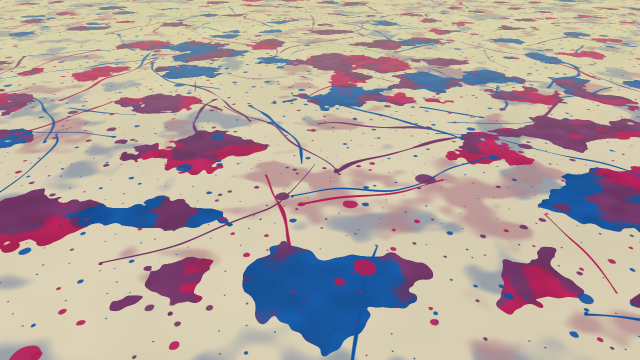
Give the GLSL for this texture, as a Shadertoy shader.

```glsl
// Blue, crimson and plum paint splattered over a cream sheet seen in perspective.

const vec3 BLUE = vec3(0.07, 0.33, 0.63);
const vec3 CRIMSON = vec3(0.71, 0.12, 0.34);
const vec3 PLUM = vec3(0.44, 0.20, 0.40);

vec3 hash3(vec2 p) {
    vec3 k = vec3(dot(p, vec2(127.1, 311.7)), dot(p, vec2(269.5, 183.3)), dot(p, vec2(419.2, 371.9)));
    return fract(sin(k) * 43758.5453);
}

float noise(vec2 p) {
    vec2 i = floor(p), f = fract(p);
    f = f * f * (3.0 - 2.0 * f);
    return mix(mix(hash3(i).x, hash3(i + vec2(1, 0)).x, f.x),
               mix(hash3(i + vec2(0, 1)).x, hash3(i + vec2(1, 1)).x, f.x), f.y);
}

float fbm(vec2 p) {
    return 0.55 * noise(p) + 0.28 * noise(p * 2.1 + 7.3) + 0.17 * noise(p * 4.7 + 3.1);
}

float cover(float d, float w) {
    return clamp(0.5 - d / w, 0.0, 1.0);
}

vec3 pigment(float t) {
    return t < 0.42 ? BLUE : t < 0.68 ? CRIMSON : PLUM;
}

// Large ragged pools with a second colour bleeding through
vec3 blots(vec3 col, vec2 p, float w) {
    float rag = 0.4 * (fbm(p * 7.0) - 0.5);
    float bleed = fbm(p * 5.0 + 31.0);
    vec2 cell = floor(p / 0.5);
    for (int j = -1; j <= 1; j++)
    for (int i = -1; i <= 1; i++) {
        vec2 id = cell + vec2(i, j);
        vec3 h = hash3(id), g = hash3(id + 57.0);
        if (g.x > 0.8) continue;
        vec2 q = p - (id + 0.15 + 0.7 * h.xy) * 0.5;
        float r = mix(0.09, 0.23, g.y) * (1.0 - 0.5 * smoothstep(4.0, 6.0, id.y * 0.5));
        float d = length(q * vec2(0.9, 1.2)) - r + rag;
        vec3 second = h.z < 0.42 ? PLUM : h.z < 0.68 ? PLUM * 0.95 : CRIMSON;
        vec3 paint = mix(pigment(h.z), second, smoothstep(0.52, 0.6, bleed + 0.12 * (g.z - 0.5)));
        paint *= 0.9 + 0.2 * noise(p * 16.0);
        col = mix(col, paint, cover(d, w) * 0.97);
    }
    return col;
}

// Thin bent threads, swelling along their length and beaded at one end
vec3 threads(vec3 col, vec2 p, float w, float seed) {
    float swell = 0.4 + 1.2 * noise(p * 11.0 + seed);
    p += 0.12 * (vec2(noise(p * 4.0 + seed), noise(p * 4.0 + seed + 19.0)) - 0.5);
    vec2 cell = floor(p / 0.6);
    for (int j = -1; j <= 1; j++)
    for (int i = -1; i <= 1; i++) {
        vec2 id = cell + vec2(i, j);
        vec3 h = hash3(id + seed), g = hash3(id + seed + 83.0);
        float a = 6.2832 * h.z, len = mix(0.18, 0.48, g.x);
        vec2 q = mat2(cos(a), sin(a), -sin(a), cos(a)) * (p - (id + h.xy) * 0.6);
        q.y += (g.y - 0.5) * 1.6 * (q.x * q.x - 0.06);
        float thick = mix(0.003, 0.011, g.z * g.z) * swell;
        float d = length(vec2(max(abs(q.x) - len, 0.0), q.y)) - thick;
        float bead = length(q - vec2(len, (g.y - 0.5) * 0.02)) - thick * 1.9;
        float strength = min(1.0, 2.2 * thick / w);
        col = mix(col, pigment(fract(g.x * 7.0 + h.x)), cover(min(d, bead), w) * strength);
    }
    return col;
}

// Round drops, mostly tiny
vec3 drops(vec3 col, vec2 p, float w, float size) {
    vec2 cell = floor(p / size);
    for (int j = -1; j <= 1; j++)
    for (int i = -1; i <= 1; i++) {
        vec2 id = cell + vec2(i, j);
        vec3 h = hash3(id + size * 91.0), g = hash3(id + 23.0 + size);
        float r = size * (0.025 + 0.13 * pow(g.x, 4.0));
        vec2 q = p - (id + h.xy) * size;
        float d = length(q) - r * (0.85 + 0.3 * noise(q / r + id));
        col = mix(col, pigment(h.z), cover(d, w) * min(1.0, 2.0 * r / w) * 0.9);
    }
    return col;
}

vec3 sheet(vec2 uv) {
    // Ground plane with its horizon above the canvas
    float z = 1.0 / (1.2 - uv.y);
    vec2 p = vec2((uv.x - 0.89) * z, 1.4 * z) + vec2(3.7, 0.4);
    float w = 0.8 * z * sqrt(1.4 * z) / iResolution.y;

    // Cream paper with faint mottling and diluted washes
    vec3 cream = mix(vec3(0.85, 0.81, 0.70), vec3(0.85, 0.83, 0.66), smoothstep(0.5, 1.0, uv.y));
    cream *= 0.97 + 0.06 * fbm(p * 3.0);
    vec3 col = mix(cream, vec3(0.52, 0.57, 0.65), 0.75 * smoothstep(0.61, 0.72, fbm(p * 3.3 + 11.0)));
    col = mix(col, vec3(0.70, 0.52, 0.55), 0.7 * smoothstep(0.63, 0.74, fbm(p * 3.7 + 47.0)));

    col = threads(col, p, w, 5.0);
    col = blots(col, p, w);
    col = threads(col, p, w, 41.0);
    col = drops(col, p, w, 0.085);
    col = drops(col, p, w, 0.27);

    // Pale glare toward the far edge
    return mix(col, cream, 0.4 * smoothstep(0.45, 1.0, uv.y));
}

void mainImage(out vec4 fragColor, in vec2 fragCoord) {
    vec3 sum = vec3(0);
    for (int s = 0; s < 4; s++) {
        vec2 jitter = vec2(s % 2, s / 2) * 0.5 - 0.25;
        sum += sheet((fragCoord + jitter) / iResolution.y);
    }
    fragColor = vec4(sum * 0.25, 1.0);
}
```
